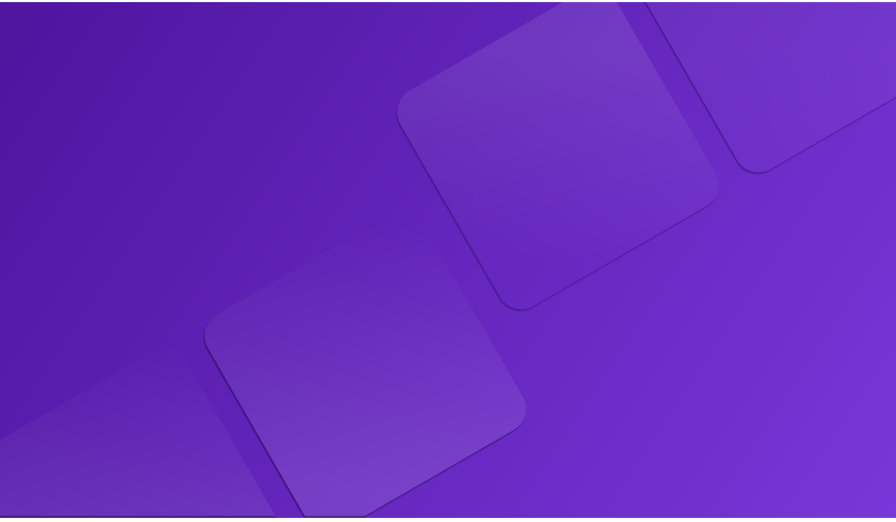
Reproduce this background procedurally as a Shadertoy shader.

```glsl
// Violet diagonal gradient with a staircase of large, tilted rounded tiles.
// Each tile is a rounded-box distance field with a fading white sheen and a
// thin offset shadow; narrow white margins close the top and bottom.

#define TILE_HALF 0.238
#define TILE_RADIUS 0.047
#define TILE_PITCH 0.5246
#define FIRST_TILE vec2(0.2248, -0.1016)
#define ROW_SHIFT vec2(0.009, 0.1868)
#define SHADOW_OFFSET vec2(-0.0018, -0.0034)
#define SHADOW_COLOR vec3(0.20, 0.05, 0.42)
#define DARK_VIOLET vec3(0.305, 0.080, 0.620)
#define LIGHT_VIOLET vec3(0.475, 0.215, 0.850)
#define MARGIN_BOTTOM 0.0078
#define MARGIN_TOP 0.9960

// Tile axes are turned by 30 degrees
vec2 toTileAxes(vec2 p) {
    return vec2(0.8660 * p.x + 0.5 * p.y, 0.8660 * p.y - 0.5 * p.x);
}

float roundedBox(vec2 p, float halfSize, float radius) {
    vec2 q = abs(p) - halfSize + radius;
    return length(max(q, 0.0)) + min(max(q.x, q.y), 0.0) - radius;
}

// Antialiased coverage of a signed distance
float coverage(float dist, float blur) {
    return 1.0 - smoothstep(-blur, blur, dist);
}

void mainImage(out vec4 fragColor, in vec2 fragCoord) {
    vec2 p = fragCoord / iResolution.y;
    vec2 uv = fragCoord / iResolution.xy;
    float pixel = 1.0 / iResolution.y;
    float edge = 0.7 * pixel;

    // Background gradient, dark upper left to bright lower right
    float slope = 0.72 * uv.x + 0.28 * (1.0 - uv.y);
    vec3 color = mix(DARK_VIOLET, LIGHT_VIOLET, slope);

    // Two tiles in the lower row, two in the upper row
    for (int i = 0; i < 4; i++) {
        float index = float(i);
        float upper = step(1.5, index);
        vec2 center = FIRST_TILE + vec2(TILE_PITCH * index, 0.0) + ROW_SHIFT * upper;
        float dist = roundedBox(toTileAxes(p) - center, TILE_HALF, TILE_RADIUS);
        float shadowDist = roundedBox(toTileAxes(p - SHADOW_OFFSET) - center,
                                      TILE_HALF, TILE_RADIUS);
        float inside = coverage(dist, edge);

        // Thin shadow peeking out on the left and bottom sides
        float shadow = coverage(shadowDist, max(edge, 0.0022)) * (1.0 - inside);
        color = mix(color, SHADOW_COLOR, shadow * mix(0.75, 0.5, upper));

        // Sheen: grows downward in the lower row, upward in the upper row
        float lowerSheen = 0.11 * clamp((0.35 + 0.22 * index - p.y) / 0.5, 0.0, 1.0);
        float upperSheen = (0.09 - 0.05 * step(2.5, index))
                         * clamp((p.y - 0.5) / 0.4, 0.0, 1.0);
        color = mix(color, vec3(1.0), inside * mix(lowerSheen, upperSheen, upper));

        // Dark seam where the lower tiles meet the bottom margin
        float seam = coverage(p.y - MARGIN_BOTTOM - 0.004, edge);
        color = mix(color, SHADOW_COLOR, 0.6 * seam * inside * (1.0 - upper));
    }

    // White margins
    float margin = max(coverage(p.y - MARGIN_BOTTOM, edge),
                       coverage(MARGIN_TOP - p.y, edge));
    fragColor = vec4(mix(color, vec3(1.0), margin), 1.0);
}
```
